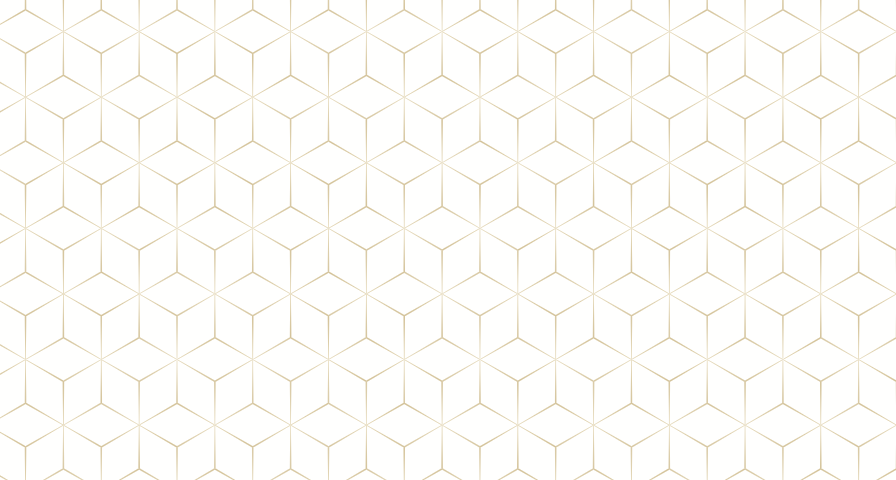
Give the GLSL for this pattern, as a Shadertoy shader.

```glsl
// Tumbling-block lattice of fine tapered gold lines on white.
#define REPEATS 11.83                     // blocks across the canvas width
#define ORIGIN vec2(0.422, 0.154)         // a star point, from the centre, in blocks
#define THIN 0.0095                       // line width at the six-way stars
#define THICK 0.0205                      // line width at the three-way corners
#define VARIATION 0.14                    // change of strength between lines
#define PAPER vec3(1.0, 1.0, 0.998)
#define GOLD_DARK vec3(0.83, 0.765, 0.605)
#define GOLD_LIGHT vec3(0.88, 0.825, 0.68)

const float SIXTH_TURN = 1.04719755;
const vec2 LATTICE = vec2(1.0, 1.7320508);
const float SPOKE_LENGTH = 0.5773503;

float hash(vec2 p) {
    return fract(sin(dot(p, vec2(127.1, 311.7))) * 43758.5453);
}

// Offset from the nearest point of the triangular lattice.
vec2 fromNearestStar(vec2 p) {
    vec2 a = p - LATTICE * floor(p / LATTICE + 0.5);
    vec2 b = p - LATTICE * (floor(p / LATTICE) + 0.5);
    return dot(a, a) < dot(b, b) ? a : b;
}

// Share of a pixel covered by a line, valid below one pixel wide.
float lineCoverage(float dist, float halfWidth, float pixel) {
    float near = max(dist - 0.5 * pixel, -halfWidth);
    float far = min(dist + 0.5 * pixel, halfWidth);
    return clamp((far - near) / pixel, 0.0, 1.0);
}

void mainImage(out vec4 fragColor, in vec2 fragCoord) {
    float pixel = REPEATS / iResolution.x;
    vec2 p = (fragCoord - 0.5 * iResolution.xy) * pixel - ORIGIN;
    vec2 q = fromNearestStar(p);

    // Fold the hexagonal cell onto one of its six spokes.
    float angle = atan(q.x, q.y);
    float spoke = floor(angle / SIXTH_TURN + 0.5);
    float folded = angle - spoke * SIXTH_TURN;
    float along = length(q) * cos(folded) / SPOKE_LENGTH;
    float across = length(q) * abs(sin(folded));

    // Each spoke swells toward the corner and has its own strength.
    float halfWidth = 0.5 * mix(THIN, THICK, smoothstep(0.0, 1.0, along));
    vec2 cell = floor((p - q) / (0.5 * LATTICE) + 0.5);
    float tone = hash(cell + 17.0 * mod(spoke + 6.0, 6.0));
    float strength = 1.0 - VARIATION * tone;
    float ink = lineCoverage(across, halfWidth, pixel) * strength;

    vec3 gold = mix(GOLD_LIGHT, GOLD_DARK, along);
    fragColor = vec4(mix(PAPER, gold, ink), 1.0);
}
```
